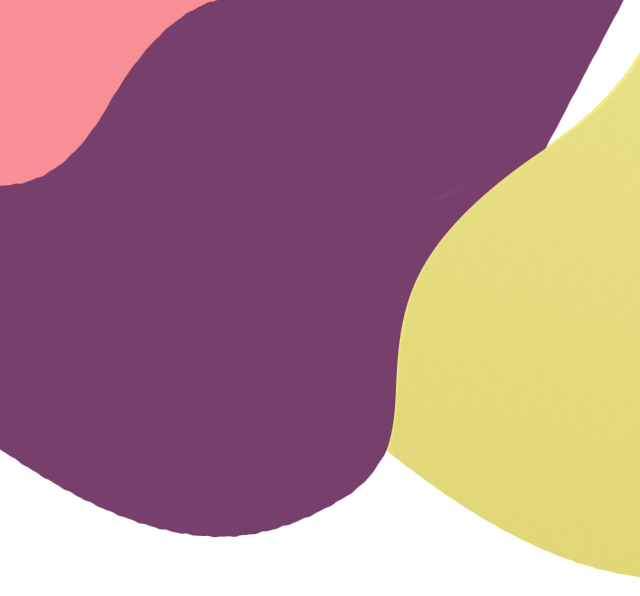
Reproduce this background procedurally as a Shadertoy shader.

```glsl
const vec3 WHITE = vec3(1.0);
const vec3 PURPLE = vec3(0.467, 0.248, 0.424);
const vec3 PINK = vec3(0.972, 0.562, 0.592);
const vec3 YELLOW_LIGHT = vec3(0.914, 0.886, 0.525);
const vec3 YELLOW_DARK = vec3(0.876, 0.838, 0.462);

// Cubic through two knots with given slopes, straight beyond them
float cubic(float s, vec2 a, vec2 b, float slopeA, float slopeB) {
    float span = b.x - a.x;
    float t = clamp((s - a.x) / span, 0.0, 1.0);
    float u = 1.0 - t;
    float ends = a.y * u * u * (1.0 + 2.0 * t) + b.y * t * t * (3.0 - 2.0 * t);
    float bend = span * t * u * (slopeA * u - slopeB * t);
    return ends + bend + slopeA * min(s - a.x, 0.0) + slopeB * max(s - b.x, 0.0);
}

// Height of the lower rim of the pink corner
float pinkRim(float x) {
    vec2 middle = vec2(0.169, 0.8235);
    return x < middle.x
        ? cubic(x, vec2(0.0, 0.689), middle, 0.0, 1.88)
        : cubic(x, middle, vec2(0.345, 1.002), 1.88, 0.27);
}

// Horizontal place of the border between purple and yellow
float purpleSide(float y) {
    vec2 foot = vec2(0.244, 0.604);
    vec2 waist = vec2(0.342, 0.6185);
    vec2 shoulder = vec2(0.531, 0.651);
    vec2 slant = vec2(0.751, 0.853);
    if (y < waist.x) return cubic(y, foot, waist, 0.33, 0.04);
    if (y < shoulder.x) return cubic(y, waist, shoulder, 0.04, 0.43);
    if (y < slant.x) return cubic(y, shoulder, slant, 0.43, 1.40);
    return cubic(y, slant, vec2(0.906, 1.0), 1.40, 0.60);
}

// Height of the purple underside
float purpleBase(float x) {
    vec2 lowest = vec2(0.345, 0.0994);
    vec2 rise = vec2(0.534, 0.1625);
    if (x < lowest.x) return cubic(x, vec2(0.0, 0.2465), lowest, -0.731, 0.0);
    if (x < rise.x) return cubic(x, lowest, rise, 0.0, 0.645);
    return cubic(x, rise, vec2(0.604, 0.244), 0.645, 2.04);
}

// Height of the yellow underside
float yellowBase(float x) {
    return cubic(x, vec2(0.604, 0.244), vec2(1.0, 0.032), -0.86, -0.129);
}

// Smooth coverage of the side where the field is positive
float cover(float field) {
    return clamp(0.5 + field / max(fwidth(field), 1e-5), 0.0, 1.0);
}

// Slight unevenness from layered sines
float ripple(float s) {
    return 0.0006 * (sin(s * 210.0) + 0.6 * sin(s * 377.0 + 1.3));
}

float grain(vec2 p) {
    return sin(p.x * 170.0 + 2.0 * sin(p.y * 93.0)) * sin(p.y * 190.0 + sin(p.x * 71.0));
}

vec3 yellowFill(vec2 p, float inset) {
    float light = clamp(0.85 * p.y + 0.25 * (p.x - 0.6), 0.0, 1.0);
    vec3 fill = mix(YELLOW_DARK, YELLOW_LIGHT, light) + 0.004 * grain(p);
    float lip = 1.0 - smoothstep(0.0, 0.005, inset);
    return fill + 0.05 * lip;
}

// Faint slanted streak on the purple
float streak(vec2 p, vec2 center) {
    vec2 d = p - center;
    float across = (d.y - 0.5 * d.x) / 0.004;
    float along = d.x / 0.03;
    return exp(-across * across - along * along);
}

void mainImage(out vec4 fragColor, in vec2 fragCoord) {
    vec2 p = fragCoord / iResolution.xy;

    // Signed fields of the three shapes
    float side = purpleSide(p.y) - p.x;
    float base = p.y - purpleBase(p.x) + ripple(p.x);
    float yellowField = p.y - yellowBase(p.x) + 0.5 * ripple(p.x);
    float pinkField = p.y - pinkRim(p.x) + ripple(p.x);

    float yellowMask = cover(yellowField) * cover(p.x - 0.602);
    float purpleMask = cover(side) * cover(base);

    // Layers from back to front
    vec3 color = mix(WHITE, yellowFill(p, -side), yellowMask * step(side, 0.004));
    vec3 purple = PURPLE + 0.02 * streak(p, vec2(0.7, 0.675));
    color = mix(color, purple, purpleMask);
    color = mix(color, PINK, cover(pinkField));

    fragColor = vec4(color, 1.0);
}
```
